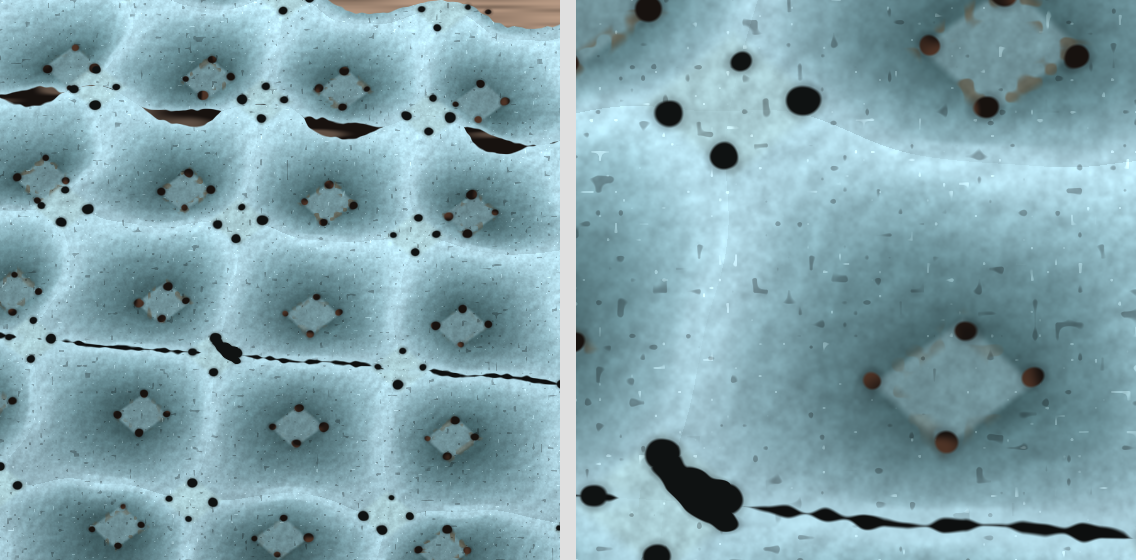
Left, the full canvas; right, a detail of the centre.
Give the GLSL for this pattern, as a Shadertoy shader.

```glsl
// Stacked blue paper-pulp egg trays seen at a slant: cups, pierced posts and torn seams.
#define VIEW_CENTER vec2(0.475, 0.655)   // point seen straight from above
#define SADDLE_SAG  0.10                 // how far ridges dip between posts
#define LIGHT       vec3(0.67, 0.82, 0.87)
#define MIDTONE     vec3(0.52, 0.67, 0.71)
#define SHADE       vec3(0.38, 0.52, 0.55)
#define DEEP        vec3(0.26, 0.38, 0.40)
#define WOOD        vec3(0.50, 0.42, 0.36)
#define HOLE_SIZE   0.0078
#define WIDE_GAP    0.075
#define THIN_GAP    0.020
#define GRAIN       0.20
#define TORN_POST   vec2(0.0, 2.0)

const float PI = 3.14159;

float hash(vec2 p) {
    vec3 q = fract(p.xyx * 0.1031);
    q += dot(q, q.yzx + 33.33);
    return fract((q.x + q.y) * q.z);
}

float noise(vec2 p) {
    vec2 i = floor(p), f = fract(p);
    f = f * f * (3.0 - 2.0 * f);
    return mix(mix(hash(i), hash(i + vec2(1, 0)), f.x),
               mix(hash(i + vec2(0, 1)), hash(i + vec2(1, 1)), f.x), f.y);
}

float fbm(vec2 p) {
    float sum = 0.0, amp = 0.5;
    for (int k = 0; k < 4; k++) {
        sum += amp * noise(p);
        p = mat2(1.6, 1.2, -1.2, 1.6) * p + 7.3;
        amp *= 0.5;
    }
    return sum;
}

// Post lattice to canvas (y runs down), in perspective
vec2 postPoint(vec2 g) {
    return vec2(0.469 - 0.042 * g.y + g.x * (0.297 + 0.017 * g.y),
                0.182 + 0.026 * g.x + g.y * (0.202 + 0.0117 * g.y));
}

// Inverse of postPoint by fixed-point iteration
vec2 latticeAt(vec2 p) {
    vec2 g = vec2(0.0);
    for (int k = 0; k < 7; k++) {
        g.y = (p.y - 0.182 - 0.026 * g.x) / (0.202 + 0.0117 * g.y);
        g.x = (p.x - 0.469 + 0.042 * g.y) / (0.297 + 0.017 * g.y);
    }
    return g;
}

// Lattice with ridges pulled toward the view center where they sag
vec2 saggedLattice(vec2 p) {
    vec2 c = cos(PI * latticeAt(p));
    float sag = 1.0 - c.x * c.x * c.y * c.y;
    return latticeAt(p + SADDLE_SAG * sag * max(p - VIEW_CENTER, vec2(-0.6, -0.4)));
}

vec2 cupFloor(vec2 id) {
    return vec2(0.586 - 0.028 * id.y + id.x * (0.255 + 0.0117 * id.y),
                0.362 + 0.200 * id.y + 0.021 * id.x);
}

// Distance to four irregular holes at the corners of a diamond
float holes(vec2 d, vec2 spread, vec2 id) {
    float nearest = 1.0;
    for (int k = 0; k < 4; k++) {
        float a = 0.5 * PI * float(k);
        vec2 seed = id * 9.0 + float(k) * 3.7 + 50.0;
        vec2 c = spread * vec2(cos(a), sin(a));
        c.x -= 0.14 * c.y;
        c += 0.010 * (vec2(hash(seed), hash(seed + 21.0)) - 0.5);
        float size = HOLE_SIZE * (0.65 + 0.55 * hash(seed + 43.0));
        nearest = min(nearest, length((d - c) * vec2(1.0, 1.12)) - size);
    }
    return nearest;
}

void mainImage(out vec4 fragColor, in vec2 fragCoord) {
    vec2 p = fragCoord / iResolution.y;
    p.y = 1.0 - p.y;
    float aa = max(1.0 / iResolution.y, 0.0012);
    float rough = noise(p * 85.0) - 0.5, mottle = fbm(p * 14.0);
    vec2 bent = p + 0.012 * (vec2(noise(p * 17.0), noise(p * 17.0 + 40.0)) - 0.5);

    // Cup walls: depth is 0 on the ridges and 1 above the floor
    vec2 g = saggedLattice(bent), id = floor(g), f = g - id;
    vec2 center = cupFloor(id), d = p - center;
    vec2 c = clamp(saggedLattice(center) - id, 0.2, 0.8);
    vec2 rise = sin(0.5 * PI * min(f / c, (1.0 - f) / (1.0 - c)));
    float depth = rise.x * rise.y + 0.12 * (mottle - 0.47);
    vec3 col = mix(LIGHT, MIDTONE, smoothstep(0.03, 0.38, depth));
    col = mix(col, SHADE, smoothstep(0.32, 0.72, depth));
    col = mix(col, DEEP, smoothstep(0.68, 0.97, depth));
    col *= 1.03 - 0.55 * d.y + 0.25 * d.x - 0.07 * p.y;

    // Pressed strips on the ridge saddles
    vec2 edge = abs(g - floor(g + 0.5)), mid = abs(f - 0.5);
    vec2 strip = (1.0 - smoothstep(0.035, 0.055, edge)) * (1.0 - smoothstep(0.13, 0.16, mid.yx));
    col = mix(col, LIGHT * 1.02, 0.6 * max(strip.x, strip.y));

    // Flat diamond floors with brown dirt along the rim
    float plate = abs(d.x + 0.14 * d.y) / 0.050 + abs(d.y) / 0.040;
    col = mix(col, vec3(0.46, 0.59, 0.62), 0.85 * (1.0 - smoothstep(0.85, 1.05, plate)));
    float dirt = smoothstep(0.55, 0.75, noise(p * 120.0)) * (1.0 - smoothstep(0.05, 0.3, abs(plate - 0.9)));
    col = mix(col, vec3(0.36, 0.29, 0.20), 0.65 * dirt * hash(id + 12.0));

    // Post tops
    vec2 post = floor(g + 0.5), q = p - postPoint(post);
    float top = abs(q.x) / 0.056 + abs(q.y) / 0.044;
    col = mix(col, vec3(0.67, 0.81, 0.83), 0.75 * (1.0 - smoothstep(0.8, 1.1, top)));

    // Pulp relief, fibres and specks
    float relief = fbm(p * 95.0) - fbm(p * 95.0 + vec2(0.5, 0.6));
    col *= 1.0 + GRAIN * (relief + 0.7 * (mottle - 0.47) + 0.35 * (noise(p * 330.0) - 0.5));
    float speck = noise(p * 150.0 + 9.0);
    col *= 1.0 - 0.25 * smoothstep(0.87, 0.95, speck);
    col += 0.14 * smoothstep(0.93, 0.98, noise(p * 210.0 + 70.0));

    // Seams between trays, wide at the back and hairline in front
    float row = post.y, bell = pow(sin(PI * g.x), 2.0);
    float width = row < 1.0 ? WIDE_GAP * smoothstep(0.35, 1.0, bell) : THIN_GAP * smoothstep(0.0, 0.3, bell);
    float gap = mod(row, 2.0) < 0.5 ? 0.22 * (edge.y - width + 0.008 + 0.025 * rough) : 1.0;
    col = mix(col, LIGHT * 1.05, 0.5 * (1.0 - smoothstep(0.0, 0.012, gap)) * step(0.02, bell));
    vec3 under = row < 1.0 ? mix(vec3(0.09, 0.07, 0.06), WOOD * 0.75, smoothstep(0.5, 0.75, noise(p * vec2(9.0, 50.0)))) : vec3(0.05, 0.06, 0.06);
    col = mix(col, under, 1.0 - smoothstep(-aa, aa, gap));
    float beyond = 0.2 * (g.y + 1.12 + 0.03 * rough);
    col = mix(col, WOOD * (0.9 + 0.6 * noise(p * vec2(8.0, 160.0))), 1.0 - smoothstep(-aa, aa, beyond));

    // Punched holes and the torn post
    float cupHole = holes(d, vec2(0.044, 0.033), id) + 0.003 * rough;
    float postHole = holes(q, vec2(0.040, 0.030), post + 30.0) - 0.0008 + 0.003 * rough;
    vec2 t = q - vec2(0.022, -0.008);
    float tear = length(vec2(t.x + t.y, 1.8 * (t.x - t.y)) * 0.7) - 0.026 + 0.02 * rough;
    if (post == TORN_POST) postHole = min(postHole, tear);
    vec3 cavity = mix(vec3(0.09, 0.07, 0.06), vec3(0.30, 0.20, 0.15), smoothstep(0.5, 0.9, noise(p * 60.0)));
    col *= 0.82 + 0.18 * smoothstep(0.0, 0.006, min(cupHole, postHole));
    col = mix(col, cavity, 1.0 - smoothstep(-aa, aa, cupHole));
    col = mix(col, vec3(0.06, 0.07, 0.07), 1.0 - smoothstep(-aa, aa, postHole));

    fragColor = vec4(clamp(col, 0.0, 1.0), 1.0);
}
```
